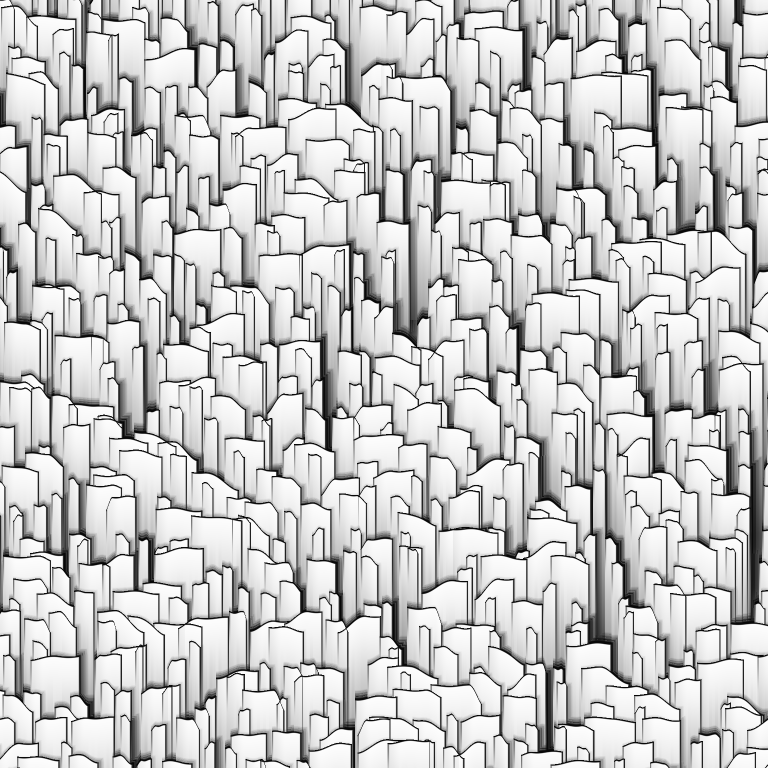
Write a WebGL 1 fragment shader that draws this pattern.

```glsl
precision highp float;
// Crowded pale towers drawn behind one another, each with a crooked inked top.
// Every grid cell holds one tower; the lowest top above a point lies in front.
// Faces grey with depth, and taller gaps get stepped shadows to the right and above.

uniform vec2 u_resolution;

const vec2 GRID = vec2(28.0, 24.0);
const float INK_WIDTH = 0.0017;
const float MAX_DEPTH = 0.22;
const vec3 PAPER = vec3(0.995);
const vec3 INK = vec3(0.03);

struct Tower {
    vec2 apex;
    float halfWidth;
    float lean;      // side on which the top slopes down
    float shoulder;  // where the slope begins
    float drop;      // height of the slope
    float phase;
};

vec3 hash3(vec2 cell) {
    vec3 q = fract(vec3(cell.xyx) * vec3(0.1031, 0.1030, 0.0973));
    q += dot(q, q.yxz + 33.33);
    return fract((q.xxy + q.yzz) * q.zyx);
}

Tower towerInCell(vec2 cell) {
    vec3 place = hash3(cell + 17.0);
    vec3 form = hash3(cell + 91.0);
    Tower t;
    t.apex = (cell + place.xy) / GRID;
    t.halfWidth = mix(0.007, 0.034, place.z * place.z);
    t.lean = form.x < 0.68 ? 1.0 : -1.0;
    t.shoulder = mix(-0.7, 0.6, form.y);
    t.drop = min(0.003 + 0.027 * form.z * form.z, t.halfWidth * 1.1);
    t.phase = 6.28 * form.y;
    return t;
}

// Height of the crooked top edge at x
float topHeight(Tower t, float x) {
    float u = clamp((x - t.apex.x) / t.halfWidth, -1.0, 1.0);
    float slope = smoothstep(t.shoulder, 1.1, u * t.lean);
    return t.apex.y - t.drop * slope + 0.0011 * sin(4.0 * u + t.phase);
}

// Front tower at p: depth below its top, distance to its left and right side
vec3 frontTower(vec2 p) {
    vec3 front = vec3(MAX_DEPTH, 1.0, 1.0);
    vec2 home = floor(p * GRID);
    for (int j = -1; j <= 5; j++) {
        for (int i = -1; i <= 1; i++) {
            Tower t = towerInCell(home + vec2(float(i), float(j)));
            float offset = p.x - t.apex.x;
            float depth = topHeight(t, p.x) - p.y;
            if (abs(offset) < t.halfWidth && depth > 0.0 && depth < front.x) {
                front = vec3(depth, t.halfWidth + offset, t.halfWidth - offset);
            }
        }
    }
    return front;
}

// Shadow of nearer towers on a face: x = closeness, y = weight by height jump
vec2 castShadow(vec2 p, float faceDepth) {
    vec2 shadow = vec2(0.0);
    vec2 home = floor(p * GRID);
    for (int j = -1; j <= 5; j++) {
        for (int i = -2; i <= 1; i++) {
            Tower t = towerInCell(home + vec2(float(i), float(j)));
            float above = p.y - topHeight(t, p.x);
            float beside = p.x - t.apex.x - t.halfWidth;
            float jump = faceDepth - max(-above, 0.0);
            if (jump > 0.002 && beside > -2.0 * t.halfWidth) {
                float reach = min(0.13 * jump, 0.015);
                float away = max(max(above, beside), 0.0);
                float closeness = clamp(1.0 - away / reach, 0.0, 1.0);
                float weight = smoothstep(0.0, 0.13, jump);
                if (closeness * weight > shadow.x * shadow.y) {
                    shadow = vec2(closeness, weight);
                }
            }
        }
    }
    return shadow;
}

float inkLine(float distanceToEdge, float pixel) {
    return 1.0 - smoothstep(INK_WIDTH - 0.5 * pixel, INK_WIDTH + 0.5 * pixel, distanceToEdge);
}

vec3 shade(vec2 p, float pixel) {
    vec3 front = frontTower(p);
    float depth = front.x;

    // Face: greys downwards, with a soft left flank and fine upright streaks
    float tone = 1.0 - 1.2 * depth - 7.0 * depth * depth;
    tone -= 0.06 * (1.0 - smoothstep(0.0, 0.018, front.y));
    float streak = hash3(vec2(floor(p.x * 260.0), 5.0)).x;
    tone -= 0.07 * streak * smoothstep(0.02, 0.09, depth);

    // Shadow in nested steps
    vec2 shadow = castShadow(p, depth);
    float steps = mix(0.6, 1.15, fract(shadow.x * 3.99));
    tone *= 1.0 - clamp(shadow.x * steps * shadow.y * 1.15, 0.0, 1.0);

    // Ink along the top and the sides
    float ink = inkLine(depth, pixel);
    ink = max(ink, inkLine(front.z, pixel) * mix(0.9, 0.45, smoothstep(0.02, 0.12, depth)));
    ink = max(ink, inkLine(front.y, pixel) * 0.55 * (1.0 - smoothstep(0.0, 0.05, depth)));
    return mix(INK, PAPER, clamp(tone, 0.0, 1.0) * (1.0 - ink));
}

void main() {
    float pixel = 1.0 / u_resolution.y;
    vec3 color = vec3(0.0);
    for (int k = 0; k < 4; k++) {
        vec2 corner = vec2(mod(float(k), 2.0), floor(float(k) * 0.5)) * 0.5 - 0.25;
        color += 0.25 * shade((gl_FragCoord.xy + corner) * pixel, pixel);
    }
    gl_FragColor = vec4(color, 1.0);
}
```
